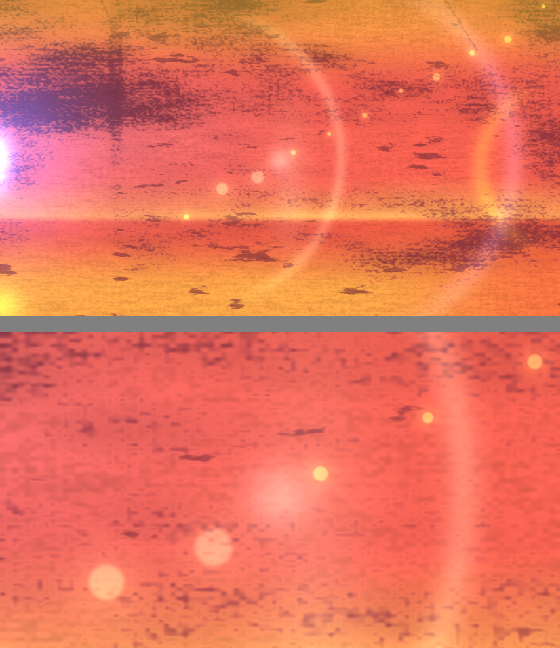
Top, the full canvas; bottom, a detail of the centre.
A Shadertoy shader for this background:

```glsl
// Weathered red and orange painted wood under a lens flare with faint rings and bokeh.

float hash(vec2 p) {
    return fract(sin(dot(p, vec2(127.1, 311.7))) * 43758.5453);
}

float noise(vec2 p) {
    vec2 cell = floor(p), f = fract(p);
    f = f * f * (3.0 - 2.0 * f);
    float low = mix(hash(cell), hash(cell + vec2(1, 0)), f.x);
    float high = mix(hash(cell + vec2(0, 1)), hash(cell + vec2(1, 1)), f.x);
    return mix(low, high, f.y);
}

float fbm(vec2 p) {
    float sum = 0.0, amplitude = 0.5;
    for (int i = 0; i < 5; i++) {
        sum += amplitude * noise(p);
        p = mat2(1.9, 0.25, -0.25, 2.1) * p + 17.3;
        amplitude *= 0.5;
    }
    return sum / 0.97;
}

// Soft elliptical spot with a peak of one.
float blob(vec2 p, vec2 center, vec2 radius) {
    vec2 d = (p - center) / radius;
    return exp(-dot(d, d));
}

// Thin circle, brightest near its rightmost (side 1) or leftmost (side -1) point.
float arc(vec2 p, vec2 center, float radius, float width, float side) {
    vec2 d = p - center;
    float band = (length(d) - radius) / width;
    return exp(-band * band) * smoothstep(0.1, 0.9, side * d.x / radius);
}

float segmentDistance(vec2 p, vec2 a, vec2 b) {
    vec2 ab = b - a;
    return length(p - a - ab * clamp(dot(p - a, ab) / dot(ab, ab), 0.0, 1.0));
}

// Horizontal paint bands, with a hard ledge low on the board.
vec3 paint(vec2 p) {
    float y = p.y + 0.07 * (fbm(p * vec2(2.0, 3.0)) - 0.5);
    vec3 amber = vec3(0.98, 0.64, 0.28);
    vec3 orange = vec3(0.96, 0.57, 0.27);
    vec3 red = vec3(0.97, 0.38, 0.31);
    vec3 color = mix(red, orange, smoothstep(0.72, 0.93, y));
    color = mix(color, vec3(0.84, 0.54, 0.22), 0.8 * smoothstep(0.88, 1.02, y));
    color = mix(color, vec3(0.99, 0.59, 0.34), smoothstep(0.46, 0.32, y));
    vec3 lower = mix(vec3(0.93, 0.36, 0.27), amber, smoothstep(0.28, 0.07, y));
    lower = mix(lower, vec3(0.97, 0.39, 0.25), 0.75 * smoothstep(1.1, 1.75, p.x));
    color = mix(lower, color, smoothstep(0.293, 0.318, p.y));
    float pink = blob(p, vec2(0.35, 0.56), vec2(0.50, 0.24));
    return mix(color, vec3(0.93, 0.44, 0.47), 0.75 * pink);
}

// Where the dark layer shows through.
float coverage(vec2 p) {
    float c = 0.36;
    c += 0.46 * blob(p, vec2(0.17, 0.71), vec2(0.30, 0.13));
    c += 0.20 * blob(p, vec2(0.05, 0.50), vec2(0.25, 0.22));
    c += 0.42 * blob(p, vec2(1.76, 0.66), vec2(0.15, 0.20));
    c += 0.36 * blob(p, vec2(1.66, 0.25), vec2(0.24, 0.05));
    c += 0.20 * blob(p, vec2(1.14, 0.17), vec2(0.30, 0.07));
    c += 0.16 * blob(p, vec2(0.85, 0.68), vec2(0.70, 0.14));
    c += 0.22 * blob(p, vec2(0.65, 0.95), vec2(0.50, 0.10));
    c += 0.18 * blob(p, vec2(1.65, 0.96), vec2(0.25, 0.09));
    c += 0.20 * blob(p, vec2(0.20, 0.26), vec2(0.45, 0.05));
    c += 0.20 * blob(p, vec2(0.365, 0.70), vec2(0.025, 0.35));
    return c - 0.22 * smoothstep(0.15, 0.0, p.y);
}

// Beads of light along the diagonal of the flare.
vec3 bokeh(vec2 p) {
    vec3 light = vec3(0);
    for (int i = 0; i < 11; i++) {
        float k = float(i);
        float size = mix(0.007, 0.032, pow(hash(vec2(k, 4.0)), 2.0));
        vec2 center = mix(vec2(0.59, 0.34), vec2(1.72, 0.96), k / 10.0);
        center.y += 0.06 * (hash(vec2(k, 9.0)) - 0.5);
        float d = length(p - center);
        float disc = smoothstep(size, size * 0.65, d) + 0.5 * exp(-d * d / (size * size * 3.0));
        light += disc * mix(vec3(0.28, 0.26, 0.05), vec3(0.13, 0.17, 0.15), size / 0.032);
    }
    return light + vec3(0.16, 0.22, 0.2) * blob(p, vec2(0.885, 0.49), vec2(0.035));
}

void mainImage(out vec4 fragColor, in vec2 fragCoord) {
    vec2 p = fragCoord / iResolution.y;
    vec3 color = paint(p);

    // Worn wood: broad stains, streaked grain and small crisp flakes
    float stain = fbm(p * vec2(4.0, 11.0) + 3.0) - 0.5;
    float streak = noise(p * vec2(22.0, 190.0)) - 0.5;
    float grit = noise(p * vec2(150.0, 210.0)) - 0.5;
    float wear = smoothstep(0.42, 0.98, coverage(p) + 0.95 * stain + 0.28 * streak + 0.42 * grit);
    float flakes = smoothstep(0.70, 0.76, fbm(p * vec2(8.0, 26.0) + 41.0) + 0.06 * grit);
    float scratch = min(segmentDistance(p, vec2(0.32, 1.0), vec2(0.40, 0.83)),
                        segmentDistance(p, vec2(1.41, 1.0), vec2(1.51, 0.84)));
    flakes = max(flakes, 0.5 * smoothstep(0.006, 0.001, scratch + 0.004 * grit));
    vec3 under = mix(vec3(0.47, 0.17, 0.22), vec3(0.52, 0.38, 0.16), smoothstep(0.78, 0.95, p.y));
    under = mix(under, vec3(0.29, 0.19, 0.31), blob(p, vec2(0.0, 0.6), vec2(0.42, 0.28)));
    color = mix(color, under, max(0.85 * wear, 0.6 * flakes));
    color *= 1.0 + 0.10 * streak + 0.13 * grit;

    // Lens flare: rings, beads, ledge glow and the source at the left edge
    color += vec3(0.10, 0.15, 0.12) * arc(p, vec2(0.61, 0.50), 0.47, 0.020, 1.0);
    color += vec3(0.07, 0.10, 0.16) * arc(p, vec2(1.06, 0.50), 0.567, 0.035, 1.0);
    color += vec3(0.14, 0.16, 0.02) * arc(p, vec2(1.78, 0.47), 0.26, 0.030, -1.0);
    color += vec3(0.05, 0.10, 0.09) * blob(p, vec2(0.92, 0.42), vec2(0.06, 0.20));
    color += vec3(0.08, 0.12, 0.04) * blob(p, vec2(0.95, 0.315), vec2(0.70, 0.018));
    color += bokeh(p);
    color += vec3(0.16, 0.18, 0.48) * blob(p, vec2(0.0, 0.50), vec2(0.24, 0.27));
    color += vec3(0.75, 0.75, 0.95) * blob(p, vec2(-0.01, 0.49), vec2(0.045, 0.085));
    color += vec3(0.15, 0.35, 0.10) * blob(p, vec2(0.0, 0.03), vec2(0.07, 0.06));
    fragColor = vec4(clamp(color, 0.0, 1.0), 1.0);
}
```
